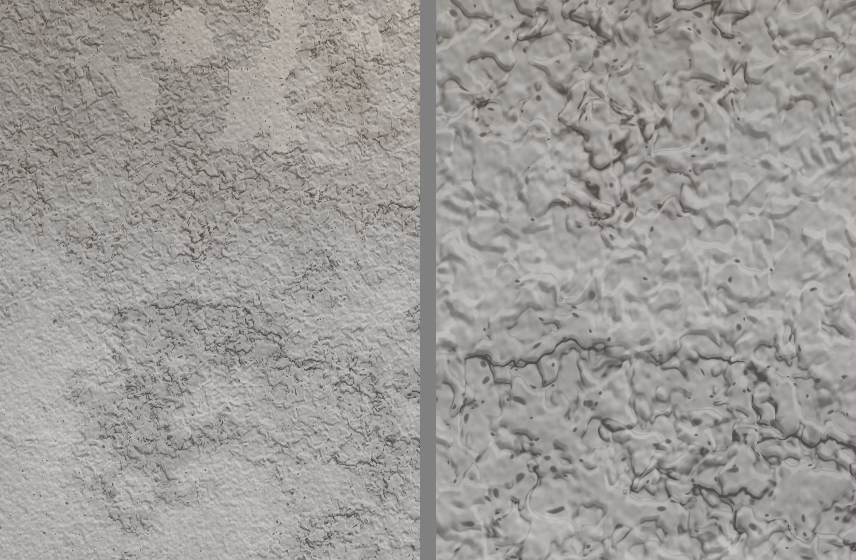
Left, the full canvas; right, a detail of the centre.
A Shadertoy shader for this texture:

```glsl
// Weathered pale stucco wall: crusty plaster islands, dirty crevices and small pits.

const vec3 PAINT_LOW   = vec3(0.700, 0.690, 0.687);
const vec3 PAINT_HIGH  = vec3(0.700, 0.676, 0.648);
const vec3 GRIME_LOW   = vec3(0.270, 0.255, 0.250);
const vec3 GRIME_HIGH  = vec3(0.335, 0.285, 0.230);

float hash(vec2 p) {
    return fract(sin(dot(p, vec2(127.1, 311.7))) * 43758.5453);
}

float valueNoise(vec2 p) {
    vec2 cell = floor(p), f = fract(p);
    f = f * f * (3.0 - 2.0 * f);
    float low = mix(hash(cell), hash(cell + vec2(1, 0)), f.x);
    float high = mix(hash(cell + vec2(0, 1)), hash(cell + vec2(1, 1)), f.x);
    return mix(low, high, f.y);
}

float fbm(vec2 p, int octaves) {
    float sum = 0.0, total = 0.0, amp = 0.5;
    mat2 turn = mat2(1.6, 1.2, -1.2, 1.6);
    for (int i = 0; i < octaves; i++) {
        sum += amp * valueNoise(p);
        total += amp;
        p = turn * p + 17.3;
        amp *= 0.55;
    }
    return sum / total;
}

// Bends straight noise borders into crumbly ones
vec2 crumble(vec2 p) {
    return p + 0.014 * (vec2(fbm(p * 55.0, 2), fbm(p * 55.0 + 71.0, 2)) - 0.5);
}

// 1 where the plaster is rough, 0 where it was trowelled flat
float roughness(vec2 p) {
    float patches = fbm(p * vec2(6.0, 9.0) + 3.7, 4);
    return smoothstep(0.32, 0.52, patches + 0.16 * smoothstep(0.4, 0.65, p.y));
}

float islandField(vec2 q) { return fbm(q * 21.0 + 5.0, 5); }
float lumpField(vec2 q)   { return fbm(q * 72.0 + 29.0, 3); }

// Flat raised slabs that appear towards the top
float slabs(vec2 q) {
    float field = fbm(q * vec2(12.0, 8.5) + 41.0, 5);
    return smoothstep(0.58, 0.60, field - 0.25 * (1.0 - smoothstep(0.6, 0.85, q.y)));
}

float plasterHeight(vec2 p, float rough) {
    vec2 q = crumble(p);
    float islands = smoothstep(0.47, 0.52, islandField(q));
    float lumps = smoothstep(0.45, 0.62, lumpField(q));
    float relief = mix(0.15, 0.65, rough) * islands + mix(0.25, 0.85, rough) * lumps;
    return mix(relief, 1.4, slabs(q)) + 0.8 * fbm(p * 170.0, 2);
}

// Thin line along one level of a field
float contour(float field, float level, float width) {
    return 1.0 - smoothstep(0.0, width, abs(field - level));
}

// Scattered pits, one possible per cell
float pits(vec2 p, float scale, float chance) {
    vec2 cell = floor(p * scale);
    vec2 centre = 0.35 + 0.3 * vec2(hash(cell), hash(cell + 13.0));
    float radius = mix(0.12, 0.28, hash(cell + 37.0));
    float present = step(hash(cell + 59.0), chance);
    float d = length(fract(p * scale) - centre);
    return present * (1.0 - smoothstep(radius * 0.4, radius + 0.07, d));
}

void mainImage(out vec4 fragColor, in vec2 fragCoord) {
    vec2 p = fragCoord / iResolution.y;
    vec2 q = crumble(p);
    float rough = roughness(p);
    float high = smoothstep(0.35, 0.95, p.y);
    float slab = slabs(q);

    // Light falls from above and slightly from the right
    vec2 toLight = vec2(0.0006, 0.0017);
    float slope = plasterHeight(p - toLight, rough) - plasterHeight(p + toLight, rough);

    // Broad tone: cloudy dirt and a dim upper left corner
    float cloud = fbm(p * 5.0 + 83.0, 4);
    vec3 colour = mix(PAINT_LOW, PAINT_HIGH, high);
    colour *= 1.0 + 0.16 * (cloud - 0.5) - 0.05 * rough + 0.08 * slab;
    colour *= 1.0 - 0.13 * smoothstep(0.75, 0.0, length(p - vec2(0.0, 1.0)));
    colour += 0.19 * clamp(slope, -0.9, 0.4);
    colour += 0.07 * (fbm(p * 230.0 + 7.0, 2) - 0.5);

    // Broken dirt lines along island rims and around lumps
    float breaks = smoothstep(0.36, 0.64, fbm(p * 16.0 + 11.0, 4));
    float rims = contour(islandField(q), 0.475, 0.026) * mix(0.2, 1.0, rough);
    float rings = contour(lumpField(q), 0.46, 0.07) * mix(0.15, 1.0, rough);
    float shadowSide = smoothstep(0.25, -0.35, slope);
    float grime = breaks * (0.85 * rims + 0.55 * rings) * mix(0.3, 1.0, shadowSide);
    grime += 0.16 * breaks * rough * smoothstep(0.48, 0.7, cloud);

    // Ragged pits gather where the wall is rough
    float holes = pits(q, 95.0, 0.01 + 0.07 * rough * breaks);
    holes = max(holes, pits(q + 0.37, 150.0, 0.01 + 0.12 * rough * breaks));
    grime = max(grime * (1.0 - 0.85 * slab), 0.7 * holes);

    colour = mix(colour, mix(GRIME_LOW, GRIME_HIGH, high), clamp(grime, 0.0, 0.85));
    fragColor = vec4(clamp(colour, 0.0, 1.0), 1.0);
}
```
